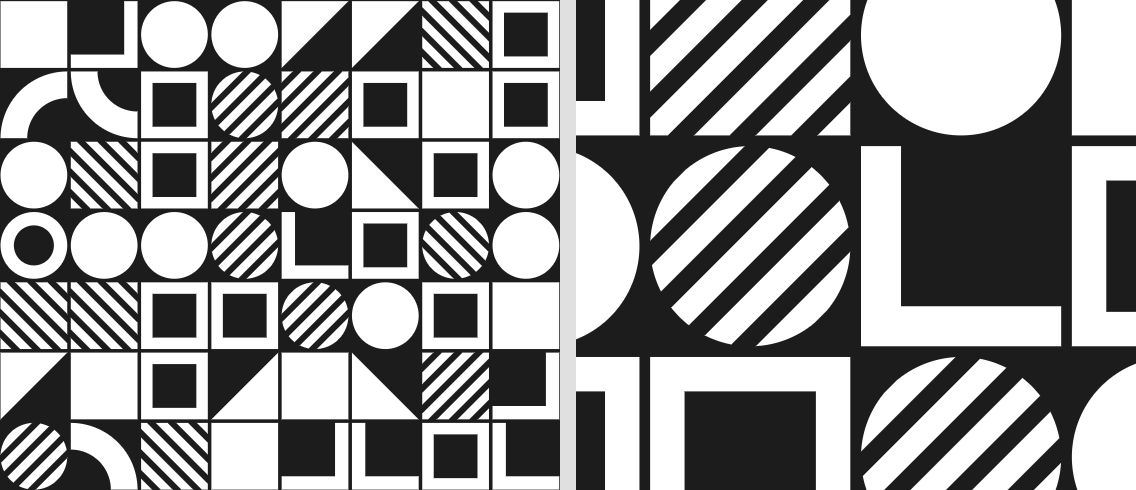
Left, the full canvas; right, a detail of the centre.
Give the GLSL for this pattern, as a Shadertoy shader.

```glsl
const vec3 INK = vec3(0.11);
const vec3 PAPER = vec3(1.0);
const ivec2 GRID = ivec2(8, 7);
const vec2 FIRST_CENTER = vec2(0.484, 0.482);  // lower left tile, in grid rows
const float PITCH = 1.0041;
const float HALF_TILE = 0.4766;

// Shape sizes, where a tile spans -1 to 1
const float FRAME_HOLE = 0.656;
const float RING_HOLE = 0.6;
const float ARC_HOLE = 1.2;
const float BAR_WIDTH = 0.4;
const float STRIPE_PERIOD = 0.616;
const float STRIPE_INK = 0.262;
const float SEED = 3.7;

const int DISC = 0, FRAME = 1, STRIPES = 2, SOLID = 3, TRIANGLE = 4;
const int CORNER = 5, STRIPED_DISC = 6, ARC = 7, RING = 8;
const int KINDS = 9;
const int TILES_OF_KIND[KINDS] = int[KINDS](9, 12, 8, 6, 6, 6, 5, 3, 1);

float hash(vec2 p) {
    return fract(sin(dot(p, vec2(127.1, 311.7)) + SEED) * 43758.5453);
}

// Shuffles the deck of tiles: the rank of a cell's hash is its card
int dealKind(vec2 cell) {
    float own = hash(cell);
    int card = 0;
    for (int y = 0; y < GRID.y; y++)
        for (int x = 0; x < GRID.x; x++)
            if (hash(vec2(x, y)) < own) card++;

    int kind = 0;
    while (kind < KINDS - 1 && card >= TILES_OF_KIND[kind]) {
        card -= TILES_OF_KIND[kind];
        kind++;
    }
    return kind;
}

float stripeDistance(vec2 q) {
    float offset = mod(q.x + q.y, STRIPE_PERIOD) - 0.5 * STRIPE_PERIOD;
    return (0.5 * STRIPE_INK - abs(offset)) * sqrt(0.5);
}

// Signed distance to the white part of a tile, negative inside
float tileDistance(int kind, vec2 q) {
    float square = max(abs(q.x), abs(q.y));
    float radius = length(q);
    float cornerRadius = length(q + 1.0);
    float d = square - 1.0;

    if (kind == DISC) d = radius - 1.0;
    else if (kind == FRAME) d = max(d, FRAME_HOLE - square);
    else if (kind == STRIPES) d = max(d, stripeDistance(q));
    else if (kind == TRIANGLE) d = max(d, (q.x + q.y) * sqrt(0.5));
    else if (kind == CORNER) d = max(d, min(q.x, q.y) + 1.0 - BAR_WIDTH);
    else if (kind == STRIPED_DISC) d = max(radius - 1.0, stripeDistance(q));
    else if (kind == ARC) d = max(d, max(cornerRadius - 2.0, ARC_HOLE - cornerRadius));
    else if (kind == RING) d = max(radius - 1.0, RING_HOLE - radius);
    return d;
}

void mainImage(out vec4 fragColor, in vec2 fragCoord) {
    float rowsPerPixel = float(GRID.y) / iResolution.y;
    vec2 p = fragCoord * rowsPerPixel - FIRST_CENTER;
    vec2 cell = clamp(round(p / PITCH), vec2(0.0), vec2(GRID - 1));
    vec2 q = (p - cell * PITCH) / HALF_TILE;

    // Random mirroring; corner bars always rest on the bottom edge
    int kind = dealKind(cell);
    if (hash(cell + 31.0) < 0.5) q.x = -q.x;
    if (kind != CORNER && hash(cell + 57.0) < 0.5) q.y = -q.y;

    float pixel = rowsPerPixel / HALF_TILE;
    float white = clamp(0.5 - tileDistance(kind, q) / pixel, 0.0, 1.0);
    fragColor = vec4(mix(INK, PAPER, white), 1.0);
}
```
